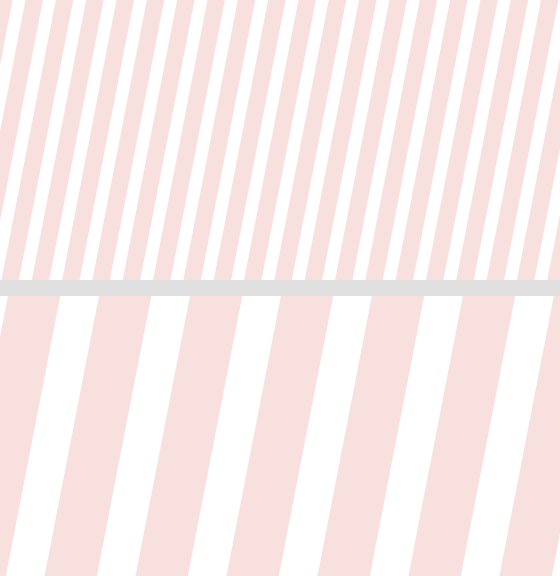
Top, the full canvas; bottom, a detail of the centre.
A Shadertoy shader for this pattern:

```glsl
// Slanted pale pink stripes on a white ground.

// Lengths are in canvas heights, measured along the horizontal.
#define STRIPE_PERIOD 0.1083
#define STRIPE_FILL   0.575
#define STRIPE_START  0.0051
#define LEAN_DEGREES  11.0
#define PINK  vec3(0.97, 0.88, 0.87)
#define WHITE vec3(1.0)

// Signed distance to the nearest stripe edge, negative inside a stripe.
float stripeDistance(vec2 p) {
    float lean = radians(LEAN_DEGREES);
    float across = p.x - p.y * tan(lean) - STRIPE_START;
    float halfWidth = 0.5 * STRIPE_FILL * STRIPE_PERIOD;

    // Centre each repeat on its stripe.
    float cell = fract((across - halfWidth) / STRIPE_PERIOD + 0.5) - 0.5;
    return (abs(cell) * STRIPE_PERIOD - halfWidth) * cos(lean);
}

void mainImage(out vec4 fragColor, in vec2 fragCoord) {
    vec2 p = fragCoord / iResolution.y;
    float pixel = 1.0 / iResolution.y;

    // Blend over one pixel at the edges.
    float coverage = clamp(0.5 - stripeDistance(p) / pixel, 0.0, 1.0);
    fragColor = vec4(mix(WHITE, PINK, coverage), 1.0);
}
```
